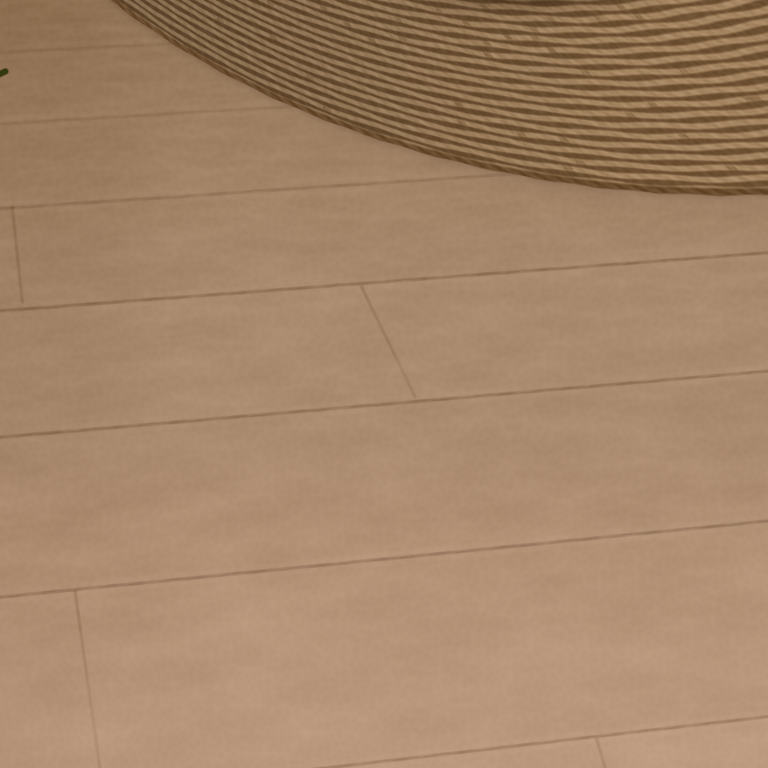
Write a WebGL 1 fragment shader that draws this texture.

```glsl
precision highp float;
// Pale wooden planks in perspective under the edge of a coiled rope rug.
uniform vec2 u_resolution;

vec2 hash2(vec2 p) {
  return fract(sin(vec2(dot(p, vec2(127.1, 311.7)), dot(p, vec2(269.5, 183.3)))) * 4375.85);
}

// Distance to the nearest scattered cell point.
float cellular(vec2 p) {
  vec2 cell = floor(p), f = fract(p);
  float nearest = 2.0;
  for (int j = -1; j <= 1; j++) {
    for (int i = -1; i <= 1; i++) {
      vec2 offset = vec2(float(i), float(j));
      vec2 d = offset + hash2(cell + offset) - f;
      nearest = min(nearest, dot(d, d));
    }
  }
  return sqrt(nearest);
}

float segment(vec2 p, vec2 a, vec2 b) {
  vec2 ab = b - a;
  return length(p - a - ab * clamp(dot(p - a, ab) / dot(ab, ab), 0.0, 1.0));
}

float line(float d, float width, float px) {
  return 1.0 - smoothstep(width * 0.3, width + px, d);
}

vec3 planks(vec2 p, float px) {
  // Project onto rows that converge towards a distant vanishing point.
  float depth = (p.y + 1.0 - 0.012 * p.x) / (1.0 - 0.0625 * p.x);
  float row = (1.0 / depth - 0.488) / 0.0746;
  float id = floor(row);

  vec3 color = mix(vec3(0.60, 0.48, 0.36), vec3(0.668, 0.543, 0.433), smoothstep(-0.05, 0.42, p.y));
  color = mix(color, vec3(0.735, 0.602, 0.495), smoothstep(0.4, 1.0, p.y));
  color -= 0.04 * (1.0 - smoothstep(0.0, 0.35, p.x)) * (1.0 - 0.5 * p.y);
  color += 0.014 * (hash2(vec2(id, 4.0)).x - 0.5);

  // Broad mottling, faint grain flecks and fine speckle.
  vec2 grain = vec2(p.x / depth, row);
  float mottle = cellular(grain * vec2(11.0, 3.5) + id * 3.7) - 0.5;
  float fleck = cellular(grain * vec2(30.0, 11.0)) - 0.5;
  float speck = cellular(p * 110.0) - 0.5;
  float wave = sin(row * 23.0 + 2.0 * sin(p.x * 7.0 + id)) * sin(p.x * 9.0 + row * 4.0);
  color += 0.026 * mottle + 0.018 * fleck + 0.02 * speck + 0.005 * wave;

  // Long seams, thinner and fainter with distance.
  float seam = abs(fract(row + 0.5) - 0.5) * 0.0746 * depth * depth;
  float wear = 0.75 + 0.25 * sin(p.x * 43.0 + id * 5.0) * sin(p.x * 117.0);
  float fade = mix(1.0, 0.35, smoothstep(2.8, 4.8, row));
  color -= vec3(0.115, 0.11, 0.10) * wear * fade * line(seam, 0.0022, px);
  color += 0.01 * line(abs(seam - 0.006), 0.004, px);

  // Short joints between plank ends.
  float joint = segment(p, vec2(0.098, 0.771), vec2(0.130, 1.0));
  joint = min(joint, segment(p, vec2(0.471, 0.374), vec2(0.540, 0.516)));
  joint = min(joint, segment(p, vec2(0.016, 0.270), vec2(0.029, 0.393)));
  joint = min(joint, segment(p, vec2(0.777, 0.963), vec2(0.788, 1.0)));
  return color - 0.072 * wear * line(joint, 0.0022, px);
}

// Ring radius is 1 at the rim; inner rings drift left with perspective.
vec2 rugPolar(vec2 p) {
  float radius = 1.0;
  vec2 q = vec2(0.0);
  for (int i = 0; i < 8; i++) {
    q = (p - vec2(0.957 - 0.75 * (1.0 - radius), -0.536)) / vec2(1.107, 0.790);
    radius = length(q);
  }
  return vec2(radius, atan(q.x, q.y));
}

vec3 rug(vec2 p, vec2 polar) {
  float coil = (1.0 - polar.x) * 57.0;
  float id = floor(coil);
  float wobble = 0.08 * sin(polar.y * 53.0 + id * 2.0);
  float ridge = 0.5 - 0.5 * cos(6.28318 * (coil + wobble));
  float twist = sin(polar.y * 260.0 + coil * 5.0 + id * 2.4);
  float fibre = cellular(vec2(polar.y * 110.0, coil * 1.5)) - 0.5;

  vec3 color = mix(vec3(0.41, 0.30, 0.185), vec3(0.63, 0.51, 0.375), smoothstep(0.0, 0.85, ridge));
  color += 0.02 * twist * ridge + 0.06 * fibre;
  color *= mix(0.87, 1.04, smoothstep(0.15, 0.95, p.x));
  // Sparse dark knots, bound rim and a shadow at the top.
  float knot = step(0.96, hash2(vec2(floor(polar.y * 90.0), id)).x);
  color *= 1.0 - vec3(0.14, 0.17, 0.22) * knot * ridge;
  vec3 rim = vec3(0.41, 0.295, 0.175) + 0.03 * twist + 0.06 * fibre;
  color = mix(rim, color, smoothstep(0.45, 0.85, coil));
  vec2 shade = (p - vec2(0.68, -0.01)) / vec2(0.10, 0.022);
  return color * (1.0 - vec3(0.28, 0.31, 0.36) * exp(-dot(shade, shade)));
}

void main() {
  vec2 p = gl_FragCoord.xy / u_resolution;
  p.y = 1.0 - p.y;
  float px = 1.0 / min(u_resolution.x, u_resolution.y);
  vec3 color = planks(p, px);

  // Contact shadow, then the rug itself.
  vec2 polar = rugPolar(p);
  float outside = (polar.x - 1.0) * 0.8 + 0.0008 * sin(polar.y * 90.0);
  color *= 1.0 - 0.13 * exp(-max(outside, 0.0) * 130.0);
  color = mix(color, rug(p, polar), 1.0 - smoothstep(-px, 1.5 * px, outside));

  // Green leaf tip at the left edge.
  float leaf = segment(p, vec2(-0.01, 0.101), vec2(0.007, 0.093)) - 0.004;
  color = mix(color, vec3(0.20, 0.22, 0.05), 1.0 - smoothstep(-px, px, leaf));
  gl_FragColor = vec4(clamp(color, 0.0, 1.0), 1.0);
}
```
